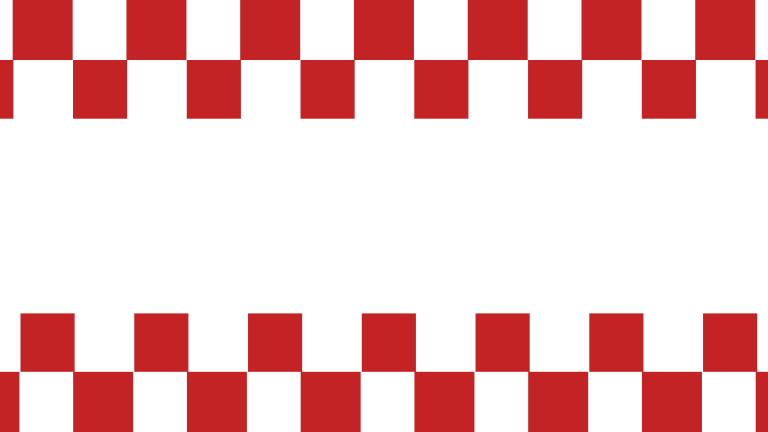
This background is drawn by a Shadertoy shader. Its source:

```glsl
// Two bands of red checks along the top and bottom of a white field.
// Each band is two rows of staggered blocks; a row is one block repeated
// across the canvas, with edges smoothed by box coverage.

// Lengths are in units of a 16 by 9 canvas.
const vec2 CANVAS = vec2(16.0, 9.0);
const vec3 WHITE = vec3(1.0);
const vec3 RED = vec3(0.769, 0.139, 0.150);

const float PERIOD = 2.37;       // spacing of blocks within a row
const float WIDE = 1.25;         // block width in the outer rows
const float NARROW = 1.128;      // block width in the inner rows
const float BLEED = 1.0;         // outer rows run past the canvas edge

// Left edge of the first block in each row
const float TOP_OUTER_X = 0.264;
const float TOP_INNER_X = 1.521;
const float LOW_INNER_X = 0.427;
const float LOW_OUTER_X = 1.524;

// Heights of the row boundaries, from bottom to top
const float LOW_SEAM = 1.254;
const float LOW_EDGE = 2.471;
const float TOP_EDGE = 6.527;
const float TOP_SEAM = 7.750;

// Share of a pixel that lies inside an interval, per axis
vec2 coverage(vec2 offset, vec2 halfSize, vec2 pixel) {
    return clamp((halfSize - abs(offset)) / pixel + 0.5, 0.0, 1.0);
}

// Row of equal blocks repeated along x, between two heights
float checkRow(vec2 p, float left, float width, float bottom, float top, vec2 pixel) {
    vec2 center = vec2(left + 0.5 * width, 0.5 * (bottom + top));
    vec2 offset = p - center;
    offset.x = mod(offset.x + 0.5 * PERIOD, PERIOD) - 0.5 * PERIOD;
    vec2 inside = coverage(offset, 0.5 * vec2(width, top - bottom), pixel);
    return inside.x * inside.y;
}

void mainImage(out vec4 fragColor, in vec2 fragCoord) {
    vec2 pixel = CANVAS / iResolution.xy;
    vec2 p = fragCoord * pixel;

    // Upper band
    float red = checkRow(p, TOP_OUTER_X, WIDE, TOP_SEAM, CANVAS.y + BLEED, pixel);
    red += checkRow(p, TOP_INNER_X, NARROW, TOP_EDGE, TOP_SEAM, pixel);

    // Lower band
    red += checkRow(p, LOW_INNER_X, NARROW, LOW_SEAM, LOW_EDGE, pixel);
    red += checkRow(p, LOW_OUTER_X, WIDE, -BLEED, LOW_SEAM, pixel);

    fragColor = vec4(mix(WHITE, RED, min(red, 1.0)), 1.0);
}
```
